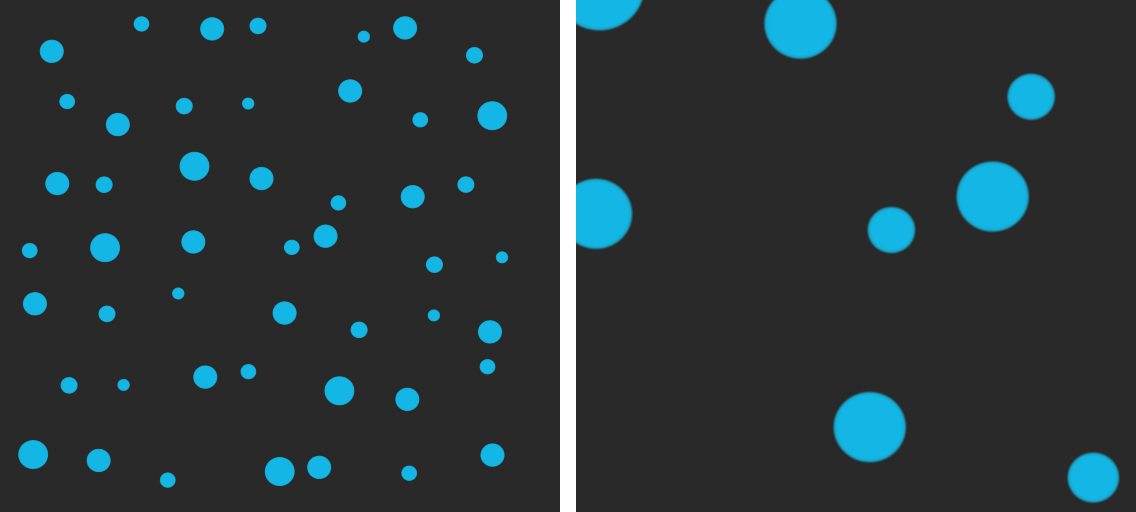
Left: the whole. Right: its middle third, enlarged.
This pattern is drawn by a WebGL 1 fragment shader. Its source:

```glsl
precision highp float;
// Flat cyan dots in five sizes scattered over a charcoal ground.
// Each cell of a hidden grid holds one dot, jittered as far as it can go
// without leaving its cell; sizes are dealt out by a modular shuffle.

uniform vec2 u_resolution;

const vec3 GROUND_COLOR = vec3(0.160, 0.160, 0.160);
const vec3 DOT_COLOR    = vec3(0.075, 0.715, 0.895);
const vec3 RIM_COLOR    = vec3(0.090, 0.640, 0.780);

// Lengths are in canvas heights; field corners are canvas fractions.
const vec2  FIELD_MIN   = vec2(0.015, 0.040);
const vec2  FIELD_MAX   = vec2(0.940, 0.985);
const float GRID        = 7.0;     // cells per side
const float SHUFFLE     = 18.0;    // step coprime to GRID * GRID
const float CELL_GAP    = 0.003;   // clearance between dot and cell wall
const float DOT_STRETCH = 1.03;    // width over height
const float RIM_WIDTH   = 0.0018;
const float EDGE_SOFT   = 0.0012;  // half width of the smoothed edge
const float SEED        = 23.0;

// Two random values in 0..1 for a cell.
vec2 hash22(vec2 p) {
  vec3 q = fract(p.xyx * vec3(0.1031, 0.1030, 0.0973));
  q += dot(q, q.yzx + 33.33);
  return fract((q.xx + q.yz) * q.zy);
}

// Every cell gets a unique rank, so the share of each size is fixed.
float dotRadius(vec2 cell) {
  float rank = mod((cell.x + GRID * cell.y) * SHUFFLE, GRID * GRID);
  if (rank < 5.5)  return 0.0292;
  if (rank < 23.5) return 0.0235;
  if (rank < 32.5) return 0.0167;
  if (rank < 42.5) return 0.0154;
  return 0.0121;
}

// Signed distance to the dot of the cell that contains the point.
float dotDistance(vec2 uv, float aspect) {
  vec2 grid = (uv - FIELD_MIN) / (FIELD_MAX - FIELD_MIN) * GRID;
  vec2 cell = clamp(floor(grid), 0.0, GRID - 1.0);
  vec2 cellSize = (FIELD_MAX - FIELD_MIN) * vec2(aspect, 1.0) / GRID;
  vec2 fromCenter = (grid - cell - 0.5) * cellSize;

  float radius = dotRadius(cell);
  vec2 room = max(0.5 * cellSize - radius - CELL_GAP, 0.0);
  vec2 jitter = (2.0 * hash22(cell + SEED) - 1.0) * room;
  vec2 offset = fromCenter - jitter;
  return length(offset * vec2(1.0, DOT_STRETCH)) - radius;
}

void main() {
  vec2 uv = gl_FragCoord.xy / u_resolution;
  float d = dotDistance(uv, u_resolution.x / u_resolution.y);

  // Slightly darker rim, then a smooth outer edge.
  float rim = smoothstep(-RIM_WIDTH - EDGE_SOFT, 0.0, d);
  float coverage = 1.0 - smoothstep(-EDGE_SOFT, EDGE_SOFT, d);
  vec3 ink = mix(DOT_COLOR, RIM_COLOR, rim);
  gl_FragColor = vec4(mix(GROUND_COLOR, ink, coverage), 1.0);
}
```
